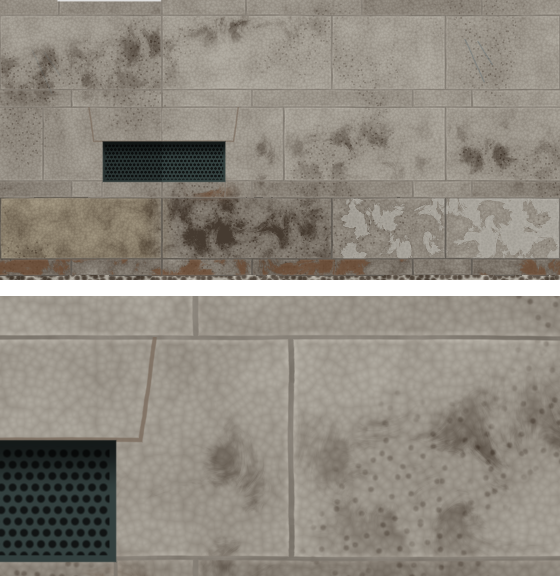
Top: the whole. Bottom: its middle third, enlarged.
Reproduce this texture procedurally as a Shadertoy shader.

```glsl
#define JOINT_HALF 0.0033
#define MESH_PITCH 0.0135
#define GRAIN_SCALE 105.0
#define PIT_SCALE 48.0
#define LIGHT_STONE vec3(0.69, 0.67, 0.63)
#define DARK_STONE vec3(0.33, 0.29, 0.25)
#define MORTAR vec3(0.49, 0.465, 0.43)
#define RUST vec3(0.45, 0.31, 0.21)
#define PLASTER vec3(0.72, 0.71, 0.68)
#define METAL vec3(0.20, 0.255, 0.25)
#define HOLE vec3(0.065, 0.08, 0.08)
#define SCRATCH vec3(0.36, 0.43, 0.46)

// Course boundaries from top to bottom, and the joint layout of each course
const float COURSES[7] = float[7](0.945, 0.680, 0.617, 0.354, 0.294, 0.076, 0.016);
const int LAYOUT[8] = int[8](0, 1, 2, 3, 2, 1, 2, 1);
const float JOINTS[20] = float[20](
    0.210, 0.578, 0.878, 1.292, 1.721,
    0.000, 0.000, 0.578, 1.185, 1.591,
    0.255, 0.578, 0.900, 1.474, 1.685,
    0.154, 1.013, 1.591, 1.591, 1.591);

// Soft grime areas: centre and radii
const vec4 GRIME[7] = vec4[7](
    vec4(0.20, 0.74, 0.26, 0.09), vec4(0.52, 0.82, 0.10, 0.13),
    vec4(0.84, 0.91, 0.24, 0.06), vec4(0.93, 0.42, 0.10, 0.09),
    vec4(1.28, 0.46, 0.24, 0.09), vec4(1.76, 0.45, 0.20, 0.10),
    vec4(0.86, 0.19, 0.36, 0.13));

vec2 hash2(vec2 p) {
    vec3 q = fract(p.xyx * vec3(0.1031, 0.1030, 0.0973));
    q += dot(q, q.yzx + 33.33);
    return fract((q.xx + q.yz) * q.zy);
}

float cells(vec2 p) {
    vec2 id = floor(p), f = fract(p);
    float nearest = 2.0;
    for (int y = -1; y <= 1; y++)
        for (int x = -1; x <= 1; x++) {
            vec2 o = vec2(x, y);
            nearest = min(nearest, length(o + hash2(id + o) - f));
        }
    return nearest;
}

// Layered, rotated and warped sines
float clouds(vec2 p) {
    float sum = 0.0, amp = 0.5;
    for (int i = 0; i < 7; i++) {
        p = mat2(0.8, 0.6, -0.6, 0.8) * p * 1.8 + 1.3;
        p += 0.5 * sin(p.yx);
        sum += amp * sin(p.x) * sin(p.y);
        amp *= 0.62;
    }
    return sum;
}

float fill(float d) {
    float px = 1.0 / iResolution.y;
    return 1.0 - smoothstep(-px, px, d);
}

float segment(vec2 p, vec2 a, vec2 b) {
    vec2 d = b - a;
    return length(p - a - d * clamp(dot(p - a, d) / dot(d, d), 0.0, 1.0));
}

void mainImage(out vec4 fragColor, in vec2 fragCoord) {
    vec2 p = fragCoord / iResolution.xy * vec2(2.0, 1.0);
    float broad = clouds(p * 4.0), fine = clouds(p * 17.0 + 5.0);
    float grain = cells(p * GRAIN_SCALE) - 0.5;
    vec2 q = p + 0.0016 * vec2(fine, broad);

    // Course, stone and distance to the nearest joint
    int row = 0, stone = 0;
    float bed = 1.0, upright = 1.0;
    for (int i = 0; i < 7; i++) {
        row += q.y < COURSES[i] ? 1 : 0;
        bed = min(bed, abs(q.y - COURSES[i]));
    }
    for (int i = 0; i < 5; i++) {
        float x = JOINTS[LAYOUT[row] * 5 + i];
        stone += q.x > x ? 1 : 0;
        upright = min(upright, abs(mod(q.x - x + 1.0, 2.0) - 1.0));
    }
    float tone = hash2(vec2(row, stone % 5) + 7.0).x;

    // Weathering: 0 is clean, 1 is dark
    float grime = 0.0;
    for (int i = 0; i < 7; i++) {
        vec2 d = (p - GRIME[i].xy) / GRIME[i].zw;
        grime = max(grime, exp(-dot(d, d)));
    }
    float wear = 0.13 + 0.15 * tone + 0.13 * broad + 0.09 * fine + 0.22 * grain;
    wear += grime * (0.14 + 0.5 * smoothstep(-0.1, 0.65, broad * 0.5 + fine));
    wear += 0.08 * (1.0 - smoothstep(0.57, 0.585, p.x));
    if (row == 0 || row == 4) wear += 0.14;
    if (row == 5) wear += 0.26 + 0.15 * fine;
    if (row >= 6) wear += 0.42 + 0.2 * fine;
    float pits = 1.0 - smoothstep(0.06, 0.24, cells(p * PIT_SCALE));
    wear += 0.3 * pits * smoothstep(0.0, 0.5, broad + grime * 0.5);
    vec3 col = mix(LIGHT_STONE, DARK_STONE, clamp(wear, 0.0, 1.15));
    if (row == 5) col *= mix(vec3(1.03, 1.0, 0.92), vec3(1.0), smoothstep(0.5, 0.65, p.x));

    // Peeling plaster low on the right
    float peel = smoothstep(0.0, 0.22, fine + 0.5 * broad - 0.18 + 0.35 * smoothstep(1.5, 1.75, p.x));
    if (row == 5) col = mix(col, PLASTER + 0.1 * grain, 0.75 * peel * smoothstep(1.18, 1.22, p.x));

    // Rust on the plinth and below the vent
    float rust = row == 6 ? smoothstep(0.05, 0.5, broad + fine) * 0.7 : 0.0;
    vec2 drip = (p - vec2(0.755, 0.315)) / vec2(0.06, 0.025);
    rust = max(rust, 0.75 * exp(-dot(drip, drip)) * smoothstep(-0.3, 0.3, fine));
    col = mix(col, RUST, rust);

    // Lintel with splayed ends
    float lintel = 1.0, side = abs(q.x - 0.5845);
    if (row == 3 && q.y > 0.495) {
        lintel = abs(side - 0.2665 + 0.143 * (0.617 - q.y));
        upright = min(upright, abs(q.x - 0.578) + 0.0015);
    }
    if (row == 4) upright = min(upright, abs(side - 0.22) + 0.001);
    lintel = min(lintel, max(abs(q.y - 0.495), side - 0.249));

    // Mortar joints with pale rims
    float joint = min(upright, bed + 0.0008);
    col += 0.045 * (1.0 - smoothstep(0.004, 0.010, joint));
    vec3 mortar = MORTAR * (row >= 5 ? 0.72 : 1.0) + 0.08 * fine;
    col = mix(col, mortar, 0.85 * fill(joint - JOINT_HALF));
    col = mix(col, mix(MORTAR, RUST, 0.35), 0.75 * fill(lintel - 0.0025));

    // Faint plain scratches
    for (int i = 0; i < 2; i++) {
        vec2 a = vec2(1.661, 0.859) - float(i) * vec2(1.544, 0.041);
        float d = min(segment(q, a, a + vec2(0.068, -0.15)),
                      segment(q, a + vec2(0.045, -0.007), a + vec2(0.097, -0.088)));
        col = mix(col, SCRATCH, (i == 0 ? 0.55 : 0.25) * fill(d - 0.0015));
    }

    // Perforated vent, shaded under its top edge
    vec2 edge = abs(p - vec2(0.586, 0.4225)) - vec2(0.219, 0.0725);
    float vent = max(edge.x, edge.y);
    vec2 g = p / MESH_PITCH;
    g.x += 0.5 * mod(floor(g.y), 2.0);
    float hole = 1.0 - smoothstep(0.22, 0.46, length(fract(g) - 0.5));
    vec3 grille = mix(METAL, HOLE, hole * fill(vent + 0.008));
    grille *= mix(1.0, 0.4, smoothstep(0.43, 0.49, p.y)) * mix(0.8, 1.0, step(0.578, p.x));
    col = mix(col, grille, fill(vent));

    // Rubble at the foot and a bright gap at the top
    if (row == 7) col = mix(DARK_STONE, LIGHT_STONE, smoothstep(0.2, 0.8, cells(p * 50.0))) + 0.1 * fine;
    col = mix(col, vec3(0.88), fill(0.995 - p.y) * fill(abs(p.x - 0.39) - 0.185));
    fragColor = vec4(clamp(col, 0.0, 1.0), 1.0);
}
```
